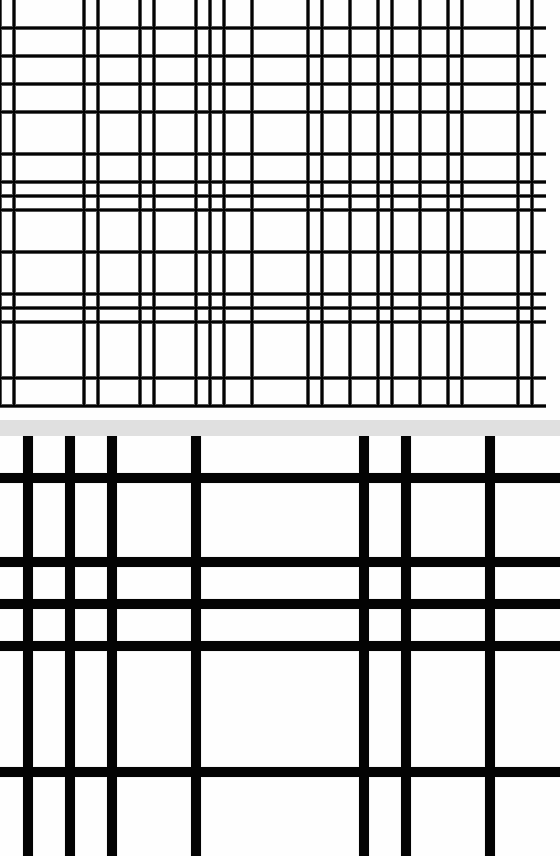
Top: the whole. Bottom: its middle third, enlarged.
Give the GLSL for this pattern, as a WebGL 1 fragment shader.

```glsl
precision highp float;

uniform vec2 u_resolution;

float hash(vec2 p) {
  return fract(sin(dot(p, vec2(12.9898, 78.233))) * 43758.5453);
}

// Every group of four slots holds two lines; the first slot is always taken.
float hasLine(float slot, float seed) {
  float group = floor((slot + 0.5) / 4.0);
  float place = slot - group * 4.0;
  float first = floor(4.0 * hash(vec2(group, seed)));
  float second = mod(first + 1.0 + floor(3.0 * hash(vec2(group, seed + 7.0))), 4.0);
  float nearest = min(abs(place - first), abs(place - second));
  return step(min(nearest, abs(slot)), 0.5);
}

// Antialiased coverage, with the signed distance positive inside.
float coverage(float inside, float pixel) {
  return clamp(inside / pixel + 0.5, 0.0, 1.0);
}

void main() {
  // Thirty grid cells fill the canvas height.
  float pixel = 30.0 / u_resolution.y;
  vec2 p = gl_FragCoord.xy * pixel;
  float rightEnd = 30.0 * u_resolution.x / u_resolution.y - 1.0;
  float halfWidth = 0.12;

  vec2 slot = floor(p + 0.5);
  vec2 inside = halfWidth - abs(p - slot);

  // Columns stop at the lowest row, leaving a bare strip below.
  float column = coverage(inside.x, pixel) * hasLine(slot.x, 3.0);
  column *= step(slot.x, rightEnd - 0.5);
  column *= coverage(p.y - 1.0 + halfWidth, pixel);

  // Rows stop one cell short of the right side.
  float row = coverage(inside.y, pixel) * hasLine(slot.y - 1.0, 19.0);
  row *= step(0.5, slot.y) * step(slot.y, 29.5);
  row *= coverage(rightEnd - p.x, pixel);

  float ink = max(column, row);
  vec3 paper = vec3(0.995);
  vec3 black = vec3(0.012);
  gl_FragColor = vec4(mix(paper, black, ink), 1.0);
}
```
